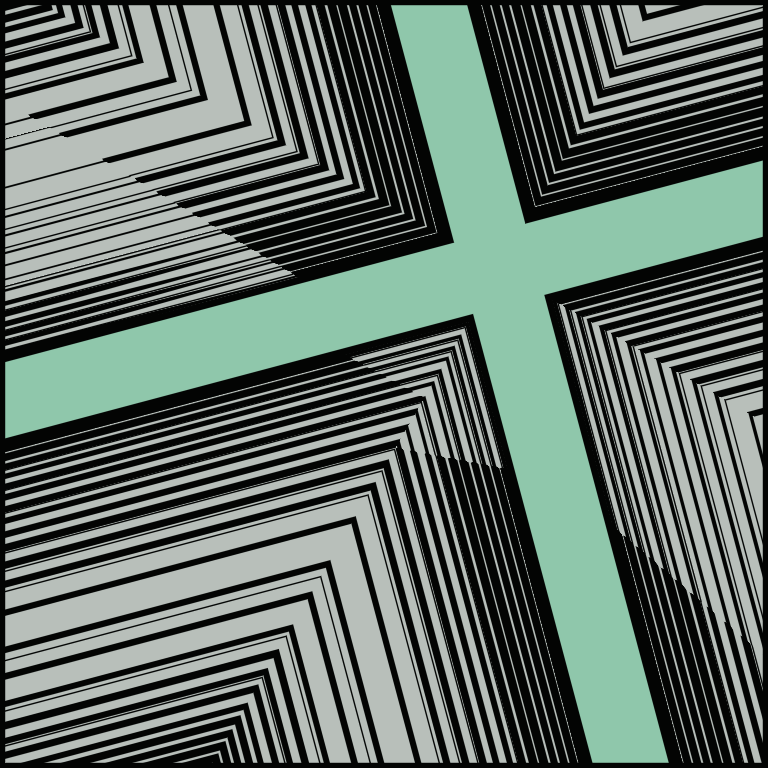
A Shadertoy shader for this background:

```glsl
#define CENTER vec2(0.650, 0.650)
#define TILT 0.26
#define BAND 0.048
#define FRAME 0.0068
#define RIM 0.0095
#define PITCH 53.8
#define SWELL 30.7
#define PERIOD 0.521
#define LINE_WIDTH 0.009
#define GREEN vec3(0.56, 0.78, 0.67)
#define PAPER vec3(0.72, 0.75, 0.73)
#define INK vec3(0.01, 0.015, 0.012)

float hash(float n) {
    return fract(sin(n * 127.1) * 437.585);
}

// One-dimensional gradient noise, roughly -0.5 to 0.5
float gradientNoise(float x) {
    float i = floor(x), f = x - i;
    float a = (hash(i) * 2.0 - 1.0) * f;
    float b = (hash(i + 1.0) * 2.0 - 1.0) * (f - 1.0);
    return mix(a, b, f * f * (3.0 - 2.0 * f));
}

// Share of each line cell that is inked; depth is measured from the band
float inkShare(vec2 q, float depth, float density, float px) {
    vec2 a = abs(q);
    float along = max(a.x, a.y);
    bool level = a.x > a.y, left = q.x < 0.0, lower = q.y < 0.0;
    bool fading = level && left && !lower;

    // Oblique cut across an arm: start, slope, heavy side
    vec3 cut = vec3(0.0, 0.0, 1.0);
    if (fading) cut = vec3(0.247, 0.97, -1.0);
    else if (level && left) cut = vec3(0.232, -1.06, 1.0);
    else if (!level && lower)
        cut = left ? vec3(0.259, -0.48, 1.0) : vec3(0.349, 1.45, 1.0);
    float side = smoothstep(-px, px, (along - cut.x - cut.y * depth) * cut.z);

    // Dense ink beside the band, even lines further in
    float denseShare = mix(0.97, level && lower ? 0.60 : 0.82,
                           smoothstep(0.005, 0.05, depth));
    float heavy = mix(denseShare, LINE_WIDTH * density,
                      smoothstep(0.082, 0.096, depth));

    // Fine lines, darkening outward on the fading arm
    float light = (fading ? 0.0026 : 0.005) * density;
    if (fading)
        light += 0.45 * smoothstep(0.28, 0.58, along)
                      * (1.0 - smoothstep(0.05, 0.10, depth));
    return mix(light, heavy, side);
}

float stripe(float offset, float width, float aa) {
    float edge = abs(offset) - 0.5 * width;
    return 1.0 - smoothstep(-0.7 * aa, 0.7 * aa, edge);
}

void mainImage(out vec4 fragColor, in vec2 fragCoord) {
    vec2 uv = fragCoord / iResolution.xy;
    float px = 1.0 / min(iResolution.x, iResolution.y);

    // Tilted cross coordinates
    vec2 p = uv - CENTER;
    float c = cos(TILT), s = sin(TILT);
    vec2 q = vec2(c * p.x + s * p.y, c * p.y - s * p.x);
    float depth = min(abs(q.x), abs(q.y)) - BAND;

    // Nested corners with swelling spacing
    float wave = 6.28318 / PERIOD;
    float density = PITCH + SWELL * cos(wave * depth);
    float phase = PITCH * depth + SWELL / wave * sin(wave * depth) + 0.5;
    float cell = floor(phase);
    float share = inkShare(q, depth, density, px);
    float jitter = 0.7 * gradientNoise(cell * 0.618) * (1.0 - share);
    float offset = fract(phase) - 0.5 - jitter;
    float aa = density * px;
    float ink = stripe(offset, share * mix(0.85, 1.12, hash(cell + 7.0)), aa);

    // Occasional hairline companions
    float hairline = stripe(offset - 0.32, 0.0018 * density, aa);
    ink = max(ink, hairline * step(0.6, hash(cell + 31.0)));
    ink = max(ink, 1.0 - smoothstep(RIM - px, RIM + px, depth));

    // Bands and outer frame
    vec3 color = mix(PAPER, INK, ink);
    color = mix(GREEN, color, smoothstep(-0.7 * px, 0.7 * px, depth));
    vec2 margin = min(uv, 1.0 - uv);
    float inside = min(margin.x, margin.y) - FRAME;
    color = mix(INK, color, smoothstep(-0.7 * px, 0.7 * px, inside));
    fragColor = vec4(color, 1.0);
}
```
